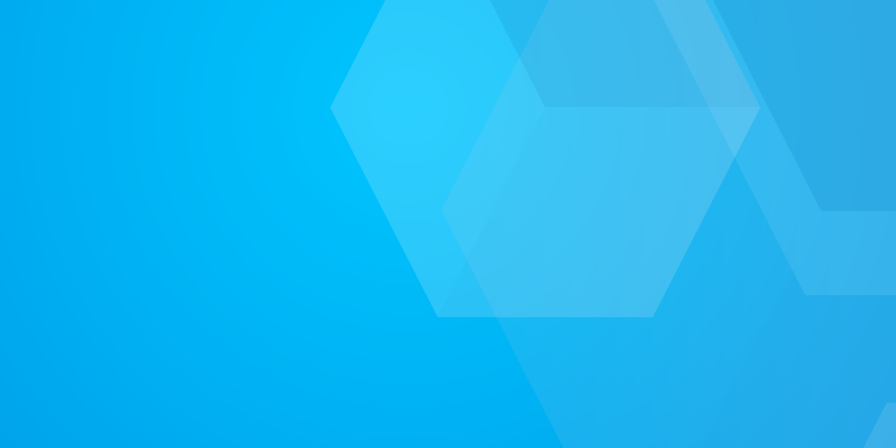
Give the GLSL for this background, as a WebGL 2 fragment shader.

```glsl
#version 300 es
precision highp float;
// Cyan radial glow behind large translucent overlapping hexagons.

#define GLOW_CENTER vec2(0.911, 0.760)
#define GLOW_RADIUS 1.2
#define GLOW_COLOR vec3(0.0, 0.776, 1.0)
#define RIM_COLOR vec3(0.0, 0.640, 0.920)
#define FROST_COLOR vec3(0.83, 0.80, 0.88)
#define SHADE_COLOR vec3(0.08, 0.57, 0.82)
#define SMALL_HEX 0.480
#define LARGE_HEX 0.721
#define HEX_SLOPE 0.513
#define HEX_HEIGHT 0.975

uniform vec2 u_resolution;
out vec4 fragColor;

// Signed distance to a flat-topped hexagon with the given half width.
float hexagonDistance(vec2 p, vec2 center, float halfWidth) {
    vec2 q = abs(p - center);
    float slanted = (q.x + HEX_SLOPE * q.y - halfWidth)
                  / length(vec2(1.0, HEX_SLOPE));
    return max(slanted, q.y - HEX_HEIGHT * halfWidth);
}

// Antialiased coverage of a hexagon, about one pixel soft.
float hexagon(vec2 p, vec2 center, float halfWidth) {
    float soft = 0.75 / u_resolution.y;
    return 1.0 - smoothstep(-soft, soft, hexagonDistance(p, center, halfWidth));
}

void main() {
    // One unit is the canvas height.
    vec2 p = gl_FragCoord.xy / u_resolution.y;

    // Radial background
    float falloff = min(distance(p, GLOW_CENTER) / GLOW_RADIUS, 1.2);
    vec3 color = mix(GLOW_COLOR, RIM_COLOR, falloff);

    // Bright pane, shaded where two neighbouring cells cross it
    float pane = hexagon(p, vec2(1.217, 0.760), SMALL_HEX);
    float upperCell = hexagon(p, vec2(1.456, 1.229), SMALL_HEX);
    float lowerCell = hexagon(p, vec2(1.456, 0.292), SMALL_HEX);
    color = mix(color, vec3(1.0), 0.17 * pane);
    color = mix(color, SHADE_COLOR, pane * (0.25 * upperCell + 0.06 * lowerCell));

    // Wide frosted pane, denser toward the right
    float frost = hexagon(p, vec2(1.706, 0.531), LARGE_HEX);
    float density = mix(0.10, 0.18, smoothstep(1.0, 2.0, p.x));
    color = mix(color, FROST_COLOR, density * frost);

    // Pale band: a large cell with a darker small cell inside
    float band = hexagon(p, vec2(2.158, 1.044), LARGE_HEX);
    float bandCore = hexagon(p, vec2(2.073, 0.997), SMALL_HEX);
    color = mix(color, vec3(1.0), 0.08 * band);
    color = mix(color, SHADE_COLOR, 0.30 * bandCore);

    // Faint shade and light cells in the lower right corner
    float cornerShade = hexagon(p, vec2(2.043, 0.0), SMALL_HEX) * (1.0 - band);
    float cornerLight = hexagon(p, vec2(2.219, -0.367), SMALL_HEX);
    color = mix(color, SHADE_COLOR, 0.06 * cornerShade);
    color = mix(color, vec3(1.0), 0.10 * cornerLight);

    fragColor = vec4(color, 1.0);
}
```
